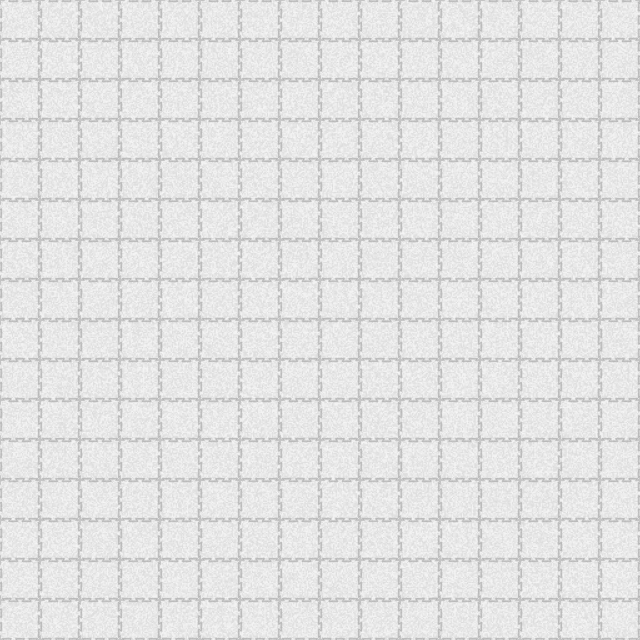
Reproduce this pattern procedurally as a three.js fragment shader.

```glsl
// Pale speckled floor mats in a square grid, joined by soft grey dovetail seams.
#define TILES 16.0
#define TEETH 3.0
#define TOOTH_HEIGHT 0.031
#define TOOTH_FLARE 0.017
#define SEAM_HALF_WIDTH 0.019
#define SEAM_SOFTNESS 0.026
#define GRAIN_CELLS 512.0
#define GRAIN_CONTRAST 0.1
#define MAT_COLOR vec3(0.912)
#define SEAM_COLOR vec3(0.71)

varying vec2 vUv;

float hash(vec2 p) {
  vec3 q = fract(vec3(p.xyx) * 0.1031);
  q += dot(q, q.yzx + 33.33);
  return fract((q.x + q.y) * q.z);
}

// Value noise that wraps after a whole number of cells.
float wrappedNoise(vec2 uv, float cells) {
  vec2 p = uv * cells;
  vec2 i = floor(p);
  vec2 f = fract(p);
  f = f * f * (3.0 - 2.0 * f);
  vec2 a = mod(i, cells);
  vec2 b = mod(i + 1.0, cells);
  return mix(mix(hash(a), hash(vec2(b.x, a.y)), f.x),
             mix(hash(vec2(a.x, b.y)), hash(b), f.x), f.y);
}

float segmentDistance(vec2 p, vec2 a, vec2 b) {
  vec2 ab = b - a;
  return length(p - a - ab * clamp(dot(p - a, ab) / dot(ab, ab), 0.0, 1.0));
}

// Distance to a dovetail seam, folded about the middle of each tooth.
float seamDistance(float along, float across) {
  vec2 p = vec2(abs(fract(along * TEETH) - 0.5) / TEETH, across);
  float quarter = 0.25 / TEETH;
  // The roots beside a corner stay on the grid line, to form a plain cross.
  float fromMiddle = abs(fract(along) - 0.5);
  float rootHeight = fromMiddle > 0.5 - 2.0 * quarter ? 0.0 : -TOOTH_HEIGHT;
  vec2 crown = vec2(quarter + TOOTH_FLARE, TOOTH_HEIGHT);
  vec2 root = vec2(quarter - TOOTH_FLARE, rootHeight);
  float d = segmentDistance(p, vec2(0.0, TOOTH_HEIGHT), crown);
  d = min(d, segmentDistance(p, crown, root));
  return min(d, segmentDistance(p, root, vec2(2.0 * quarter, rootHeight)));
}

void main() {
  vec2 grid = vUv * TILES;
  vec2 offset = fract(grid + 0.5) - 0.5;

  // Fine, even grain.
  float grain = wrappedNoise(vUv, GRAIN_CELLS) - 0.5;
  vec3 color = MAT_COLOR + GRAIN_CONTRAST * grain;

  // Seams: teeth point up on rows and left on columns.
  float d = min(seamDistance(grid.x, offset.y), seamDistance(grid.y, -offset.x));
  float blur = max(SEAM_SOFTNESS, 0.5 * max(fwidth(grid.x), fwidth(grid.y)));
  float seam = 1.0 - smoothstep(-blur, blur, d - SEAM_HALF_WIDTH);
  color = mix(color, SEAM_COLOR + 0.3 * GRAIN_CONTRAST * grain, seam);

  gl_FragColor = vec4(color, 1.0);
}
```
